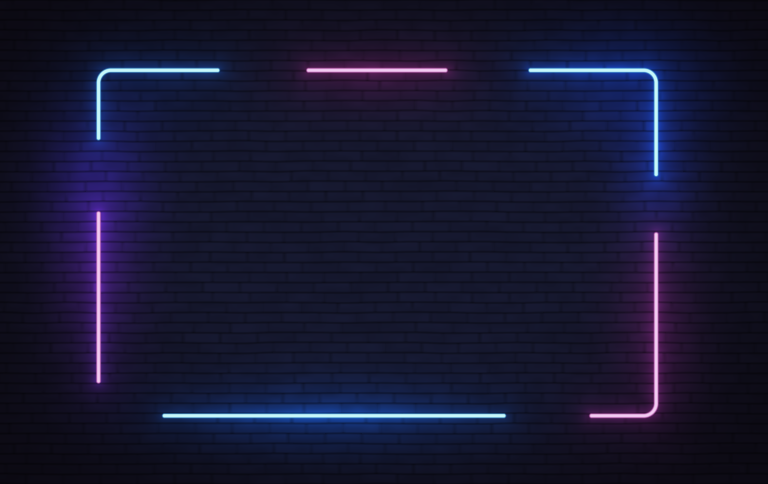
Reproduce this background procedurally as a WebGL 2 fragment shader.

```glsl
#version 300 es
precision highp float;

uniform vec2 u_resolution;
out vec4 fragColor;

float hash(vec2 p) {
    p = fract(p * vec2(0.1031, 0.1137));
    p += dot(p, p.yx + 33.33);
    return fract((p.x + p.y) * p.x * 17.0);
}

float noise(vec2 p) {
    vec2 i = floor(p), f = fract(p);
    f = f * f * (3.0 - 2.0 * f);
    return mix(mix(hash(i), hash(i + vec2(1, 0)), f.x),
               mix(hash(i + vec2(0, 1)), hash(i + vec2(1, 1)), f.x), f.y);
}

float segment(vec2 p, vec2 a, vec2 b) {
    vec2 ab = b - a;
    return length(p - a - ab * clamp(dot(p - a, ab) / dot(ab, ab), 0.0, 1.0));
}

// Rounded corner at the origin with arms along +x and +y
float corner(vec2 q, vec2 arms) {
    float r = 0.026;
    float d = min(segment(q, vec2(r, 0), vec2(arms.x, 0)),
                  segment(q, vec2(0, r), vec2(0, arms.y)));
    return max(q.x, q.y) < r ? min(d, abs(length(q - r) - r)) : d;
}

// Soft elliptical pool of light
float pool(vec2 p, vec2 center, vec2 size) {
    vec2 q = (p - center) / size;
    return exp(-dot(q, q));
}

// Brightness of the brickwork, with dark mortar and uneven faces
float bricks(vec2 p) {
    float y = p.y * 48.0 + 0.12 * (noise(p * 14.0) - 0.5);
    float row = floor(y);
    float x = p.x * 13.0 + 0.5 * mod(row, 2.0) + 0.4 * hash(vec2(row, 7.0));
    vec2 f = abs(fract(vec2(x, y)) - 0.5);
    float soft = 24.0 / u_resolution.y;
    float bed = smoothstep(0.36 - soft, 0.5, f.y);
    float joint = smoothstep(0.455 - soft, 0.5, f.x);
    float wear = noise(p * vec2(35.0, 70.0));
    float face = 0.98 + 0.08 * hash(vec2(floor(x), row)) + 0.12 * (wear - 0.5);
    return face * (1.0 - 0.32 * bed) * (1.0 - 0.22 * joint * wear);
}

// Light spilled on the wall close to a tube
vec3 halo(float d, vec3 tint) {
    return tint * (0.50 * exp(-d / 0.012) + 0.17 * exp(-d / 0.045));
}

void main() {
    vec2 uv = gl_FragCoord.xy / u_resolution;
    vec2 p = uv * vec2(1.593, 1.0);
    vec2 low = vec2(0.2044, 0.141), high = vec2(1.361, 0.8548);

    // Tubes
    float topLeft = corner((p - vec2(low.x, high.y)) * vec2(1, -1), vec2(0.247, 0.140));
    float topRight = corner((p - high) * vec2(-1, -1), vec2(0.2605, 0.215));
    float bottomRight = corner((p - vec2(high.x, low.y)) * vec2(-1, 1), vec2(0.134, 0.3746));
    float top = segment(p, vec2(0.640, high.y), vec2(0.924, high.y));
    float left = segment(p, vec2(low.x, 0.2125), vec2(low.x, 0.559));
    float bottom = segment(p, vec2(0.341, low.y), vec2(1.045, low.y));
    float blue = min(min(topLeft, topRight), bottom);
    float pink = min(min(top, left), bottomRight);

    // Dim wall, darkest toward the borders
    vec2 v = (uv - 0.5) * 2.0;
    float center = 1.0 - smoothstep(0.35, 1.2, length(v * vec2(0.9, 0.85)));
    vec3 wall = mix(vec3(0.045, 0.038, 0.074), vec3(0.083, 0.092, 0.178), center);

    // Light from the tubes
    vec3 light = halo(topLeft, vec3(0.03, 0.22, 0.52));
    light += halo(topRight, vec3(0.03, 0.25, 0.70));
    light += halo(bottom, vec3(0.03, 0.30, 0.70)) * (0.40 + 0.65 * pool(p, vec2(0.68, 0.14), vec2(0.25, 1)));
    light += halo(top, vec3(0.38, 0.06, 0.26));
    light += halo(left, vec3(0.36, 0.10, 0.60));
    light += halo(bottomRight, vec3(0.42, 0.08, 0.36));

    // Wide coloured pools
    light += vec3(0.01, 0.05, 0.20) * pool(p, vec2(1.30, 0.82), vec2(0.17, 0.12));
    light += vec3(0.02, 0.04, 0.19) * pool(p, vec2(1.36, 0.64), vec2(0.08, 0.13));
    light += vec3(0.05, 0.03, 0.21) * pool(p, vec2(0.20, 0.63), vec2(0.11, 0.14));
    light += vec3(0.09, 0.015, 0.15) * pool(p, vec2(0.20, 0.45), vec2(0.09, 0.17));
    light += vec3(0.09, 0.01, 0.07) * pool(p, vec2(1.36, 0.33), vec2(0.09, 0.18));
    light += vec3(0.07, 0.0, 0.035) * pool(p, vec2(0.78, 0.84), vec2(0.17, 0.07));
    light += vec3(0.0, 0.045, 0.14) * pool(p, vec2(0.68, 0.14), vec2(0.32, 0.075));
    light += vec3(0.0, 0.02, 0.07) * pool(p, vec2(0.28, 0.80), vec2(0.16, 0.11));

    vec3 color = (wall + light) * bricks(p);

    // Glowing glass with pale cores
    float edge = 0.75 / u_resolution.y;
    vec3 blueGlass = mix(vec3(0.78, 0.97, 0.98), vec3(0.26, 0.60, 0.82), smoothstep(0.0015, 0.0055, blue));
    vec3 pinkGlass = mix(vec3(0.95, 0.80, 0.95), vec3(0.72, 0.36, 0.68), smoothstep(0.001, 0.0055, pink));
    color = mix(color, blueGlass, 1.0 - smoothstep(0.0042 - edge, 0.0052 + edge, blue));
    color = mix(color, pinkGlass, 1.0 - smoothstep(0.0042 - edge, 0.0052 + edge, pink));
    fragColor = vec4(color, 1.0);
}
```
